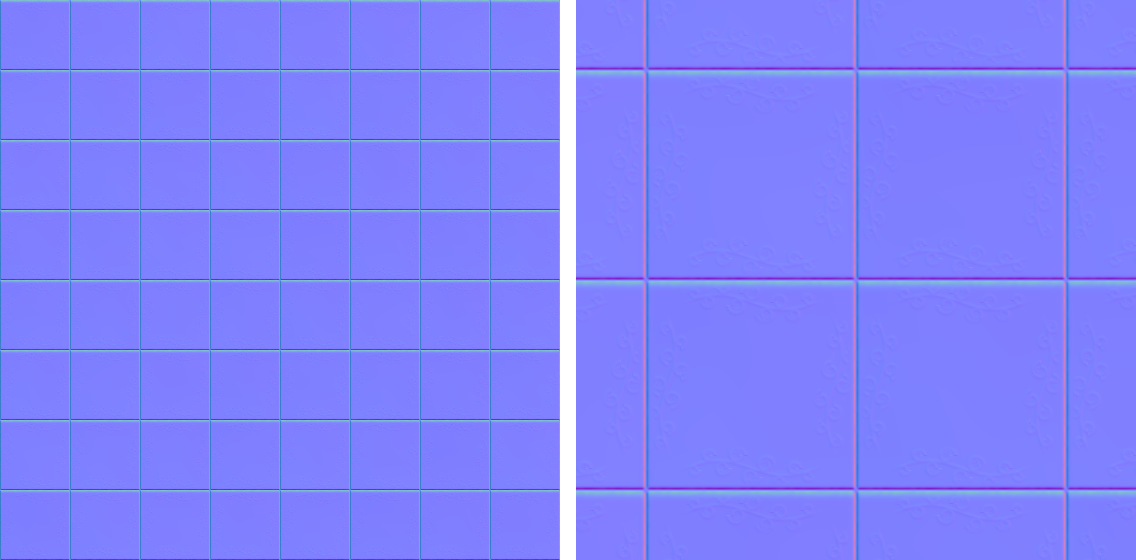
Left: the whole. Right: its middle third, enlarged.
Reproduce this texture map procedurally as a three.js fragment shader.

```glsl
// Normal map of square bevelled tiles with faint embossed leaf scrolls along each side.
#define TILES 8.0
#define GROOVE 0.006
#define BEVEL_NARROW 0.012
#define BEVEL_WIDE 0.027
#define TILT_SIDE 0.80
#define TILT_BOTTOM 1.0
#define TILT_TOP 0.52
#define RELIEF 0.0007
#define RIDGE 0.009
#define WEAR 0.12
#define UNEVEN 0.018
#define TAU 6.2831853

varying vec2 vUv;

vec2 hash2(vec2 cell) {
  vec2 k = vec2(dot(cell, vec2(127.1, 311.7)), dot(cell, vec2(269.5, 183.3)));
  return fract(sin(k) * 4375.85);
}

// Layered sines with whole frequencies, so they wrap over the canvas.
float waves(vec2 uv) {
  float a = sin(TAU * dot(uv, vec2(3.0, 5.0)) + 1.3);
  float b = sin(TAU * dot(uv, vec2(7.0, -4.0)) + 2.0 * a);
  return 0.5 * (a + b);
}

float wearWaves(vec2 uv) {
  float a = sin(TAU * dot(uv, vec2(41.0, 67.0)) + 2.0 * waves(uv));
  float b = sin(TAU * dot(uv, vec2(113.0, -89.0)) + 1.7 * a);
  return 0.5 * (a + b);
}

float ridge(float d) {
  return exp(-d * d / (RIDGE * RIDGE));
}

float stem(float along) {
  return 0.105 + 0.035 * sin(along * 10.0);
}

// Height of a curling stem with paired leaflets, repeated on four sides.
float scrollHeight(vec2 p) {
  vec2 q = abs(p.y) > abs(p.x)
    ? vec2(p.x * sign(p.y), 0.5 - abs(p.y))
    : vec2(-p.y * sign(p.x), 0.5 - abs(p.x));
  float h = 0.7 * ridge(q.y - stem(q.x));
  for (int i = 0; i < 9; i++) {
    float n = float(i) - 4.0;
    float side = mod(float(i), 2.0) * 2.0 - 1.0;
    float along = n * 0.068;
    float size = 0.047 - 0.005 * abs(n);
    vec2 v = q - vec2(along, stem(along) + side * size * 0.9);
    float angle = atan(v.y * side, v.x);
    float radius = size * (0.72 + 0.09 * angle);
    float vein = ridge(length(v) - radius);
    float lobes = ridge(length(v) - size * (0.45 + 0.1 * sin(4.0 * angle)));
    h += 0.7 * vein + 0.35 * lobes * smoothstep(-0.5, 1.2, angle);
  }
  float ends = 1.0 - smoothstep(0.25, 0.35, abs(q.x));
  float band = smoothstep(0.025, 0.05, q.y) * (1.0 - smoothstep(0.17, 0.22, q.y));
  return h * ends * band;
}

vec2 scrollTilt(vec2 p) {
  float e = 0.004;
  float h = scrollHeight(p);
  return -RELIEF / e * vec2(scrollHeight(p + vec2(e, 0.0)) - h,
                            scrollHeight(p + vec2(0.0, e)) - h);
}

// Slope of the bevel: flat in the groove, steep beside it, easing into the tile.
float bevel(float d, float width) {
  return smoothstep(0.0, GROOVE, d) * exp(-d * d / (width * width));
}

void main() {
  vec2 grid = vUv * TILES;
  vec2 cell = mod(floor(grid), TILES);
  vec2 t = fract(grid);
  vec2 p = t - 0.5;
  vec2 edge = 0.5 - abs(p);

  // Bevels lean outward on all four sides and flatten at the crossings.
  vec2 rim = vec2(
    TILT_SIDE * (bevel(1.0 - t.x, BEVEL_NARROW) - bevel(t.x, BEVEL_NARROW)),
    TILT_TOP * bevel(1.0 - t.y, BEVEL_WIDE) - TILT_BOTTOM * bevel(t.y, BEVEL_NARROW));
  rim *= smoothstep(vec2(0.0), vec2(0.022), edge.yx);
  rim *= 1.0 + WEAR * wearWaves(vUv);

  // Soft unevenness differs from tile to tile.
  vec2 lean = (hash2(cell) - 0.5) * UNEVEN;
  vec2 bow = vec2(p.x, -p.y) * 0.03;
  vec2 drift = UNEVEN * 0.4 * vec2(waves(vUv), waves(vUv.yx));
  float face = smoothstep(0.0, 0.05, min(edge.x, edge.y));
  vec2 tilt = rim + face * (lean + bow + drift) + scrollTilt(p);

  float blue = 1.0 - 0.85 * min(dot(tilt, tilt), 0.25);
  gl_FragColor = vec4(0.5 + 0.5 * tilt, blue, 1.0);
}
```
